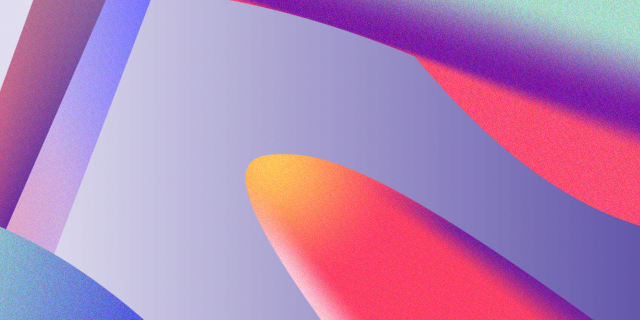
A Shadertoy shader for this background:

```glsl
// Soft abstract gradient backdrop: a lilac field with slanted ribbons, a glowing
// bullet-shaped petal and two curved corner sheets. Each shape is an implicit
// curve with a smooth edge, filled by blended gradients and fine grain.

#define GRAIN_CELLS 384.0
#define SHAPE_GRAIN 0.11
#define FIELD_GRAIN 0.012
#define BAND_COUNT 27.0
#define BAND_MIX 0.6
#define PETAL_TIP vec2(0.885, 0.518)
#define PETAL_LEAN 1.05
#define PETAL_WIDTH 0.5535

const vec3 RED = vec3(0.99, 0.25, 0.40);
const vec3 PURPLE = vec3(0.49, 0.11, 0.65);
const vec3 LILAC = vec3(0.76, 0.69, 0.93);

float hash(vec2 cell) {
    return fract(sin(dot(cell, vec2(12.9898, 78.233))) * 43758.5453);
}

// Antialiased coverage of the region where f is positive.
float cover(float f) {
    return clamp(0.5 + f / max(fwidth(f), 1e-5), 0.0, 1.0);
}

// Pale to deep lilac, with faint vertical bands.
vec3 fieldColor(float x) {
    float banded = (floor(x * BAND_COUNT) + 0.5) / BAND_COUNT;
    float t = (mix(x, banded, BAND_MIX) - 0.18) / 1.82;
    return mix(vec3(0.85, 0.84, 0.92), vec3(0.39, 0.34, 0.67), clamp(t, 0.0, 1.0));
}

vec3 roseRibbon(float across, float drop) {
    vec3 c = mix(vec3(0.90, 0.37, 0.51), vec3(0.42, 0.18, 0.62), across);
    return mix(c, vec3(0.57, 0.49, 0.63), 0.6 * clamp(1.0 - 1.5 * drop, 0.0, 1.0));
}

vec3 blueRibbon(float across, float drop) {
    float fade = clamp(1.4 * drop + 0.45 * (1.0 - across), 0.0, 1.0);
    vec3 c = mix(vec3(0.46, 0.45, 0.99), LILAC, fade);
    float blush = smoothstep(0.3, 0.75, drop) * (1.0 - 0.7 * across);
    return mix(c, vec3(0.88, 0.65, 0.79), blush);
}

// Red tongue, purple ridge and mint sheen of the upper right sheet.
vec3 sheetColor(vec2 p) {
    float height = p.y - 1.0 + 0.32 * (p.x - 0.776);
    float softness = 0.02 + 0.1 * max(p.x - 1.3, 0.0);
    vec3 c = mix(vec3(0.98, 0.30, 0.45), PURPLE, smoothstep(-softness, 0.01, height));
    return mix(c, vec3(0.66, 0.86, 0.80), smoothstep(0.03, 0.29, height));
}

// Amber tip into red, with a purple right flank and a pink left rim.
vec3 petalColor(vec2 p, float across, float depth) {
    vec3 c = mix(vec3(1.0, 0.76, 0.35), RED, smoothstep(0.0, 0.43, distance(p, vec2(0.84, 0.5))));
    float shade = smoothstep(0.5, 1.0, across) * smoothstep(0.06, 0.26, depth);
    c = mix(c, vec3(0.46, 0.13, 0.62), shade);
    float rim = smoothstep(-0.65, -1.02, across) * smoothstep(0.05, 0.36, depth);
    return mix(c, vec3(0.98, 0.78, 0.84), rim);
}

void mainImage(out vec4 fragColor, in vec2 fragCoord) {
    vec2 p = fragCoord / iResolution.y;
    float drop = 1.0 - p.y;
    vec3 color = fieldColor(p.x);
    float grain = FIELD_GRAIN;

    // Slanted ribbons at the left, right to left.
    float cornerLine = 0.104 - 0.364 * drop;
    float roseLine = 0.331 - 0.436 * drop;
    float blueLine = 0.471 - 0.380 * drop;
    float roseAcross = clamp((p.x - cornerLine) / (roseLine - cornerLine), 0.0, 1.0);
    float blueAcross = clamp((p.x - roseLine) / (blueLine - roseLine), 0.0, 1.0);
    float ribbons = cover(blueLine - p.x);
    float corner = cover(cornerLine - p.x);
    color = mix(color, blueRibbon(blueAcross, drop), ribbons);
    color = mix(color, roseRibbon(roseAcross, drop), cover(roseLine - p.x));
    color = mix(color, vec3(0.88, 0.87, 0.94), corner);
    grain = mix(grain, 0.6 * SHAPE_GRAIN, ribbons * (1.0 - corner));

    // Blue hill in the lower left corner.
    float hill = cover(0.2917 - 0.4235 * p.x - 0.497 * p.x * p.x - p.y);
    float hillBlend = clamp(2.0 * p.x + 0.6 * (0.29 - p.y), 0.0, 1.0);
    color = mix(color, mix(vec3(0.55, 0.74, 0.80), vec3(0.33, 0.36, 0.87), hillBlend), hill);
    grain = mix(grain, SHAPE_GRAIN, hill);

    // Upper right sheet, bounded by two joined parabolas.
    float u = p.x - 0.716;
    float w = p.x - 1.297;
    float brow = 1.0 - 0.193 * u - 0.192 * u * u;
    float tongue = 0.823 - 1.205 * w + 0.645 * w * w;
    float sheet = cover(p.y - min(brow, tongue));
    color = mix(color, sheetColor(p), sheet);
    grain = mix(grain, SHAPE_GRAIN, sheet);

    // Leaning petal whose half width grows as a power of depth.
    float depth = PETAL_TIP.y - p.y;
    float offset = p.x - PETAL_TIP.x - PETAL_LEAN * depth;
    float petal = cover(depth - pow(abs(offset) / PETAL_WIDTH, 2.5));
    float across = offset / (PETAL_WIDTH * pow(max(depth, 1e-4), 0.4));
    color = mix(color, petalColor(p, across, depth), petal);
    grain = mix(grain, 0.7 * SHAPE_GRAIN, petal);

    // Fine coloured grain.
    vec2 cell = floor(p * GRAIN_CELLS);
    vec3 noise = vec3(hash(cell), hash(cell + 17.3), hash(cell + 41.7)) - 0.5;
    fragColor = vec4(clamp(color + grain * noise, 0.0, 1.0), 1.0);
}
```
